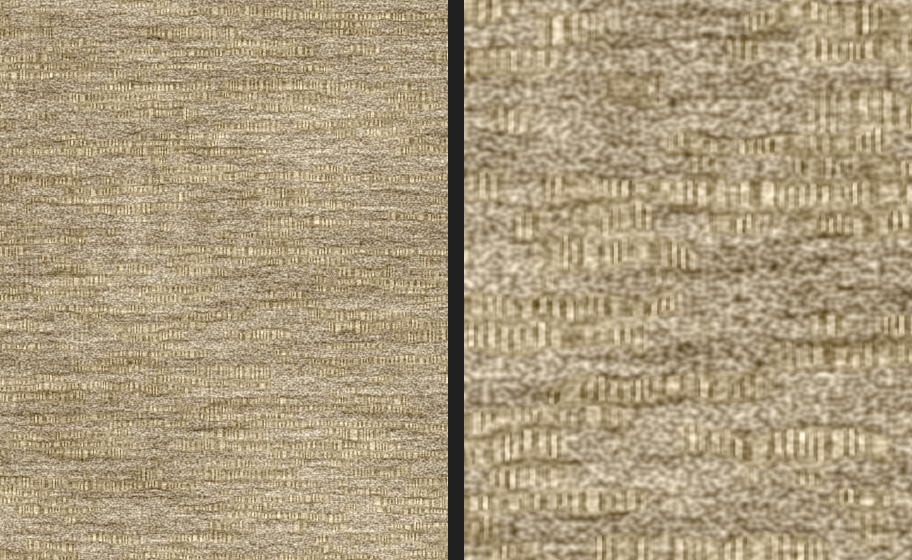
Left: the whole. Right: its middle third, enlarged.
Write a Shadertoy shader that draws this texture.

```glsl
// Beige woven cloth: ragged horizontal rows with patches of short upright
// stitches, thin dark seams between rows, long streaks and a crisp grain.
// Every layer adds to one brightness value, which then tints a sand colour.

float hash(vec2 cell) {
    return fract(sin(dot(cell, vec2(127.1, 311.7))) * 43758.5);
}

vec2 gradientAt(vec2 cell) {
    float angle = 6.2832 * hash(cell);
    return vec2(cos(angle), sin(angle));
}

// Gradient noise, roughly -1 to 1
float noise(vec2 p) {
    vec2 i = floor(p), f = fract(p);
    vec2 w = f * f * f * (f * (f * 6.0 - 15.0) + 10.0);
    vec2 e = vec2(0.0, 1.0);
    float low = mix(dot(gradientAt(i), f),
                    dot(gradientAt(i + e.yx), f - e.yx), w.x);
    float high = mix(dot(gradientAt(i + e.xy), f - e.xy),
                     dot(gradientAt(i + e.yy), f - e.yy), w.x);
    return 2.0 * mix(low, high, w.y);
}

// Where a row carries stitches: long patches with ragged ends
float stitchPatch(float x, float row) {
    float cover = noise(vec2(x * 6.0 + 17.0 * hash(vec2(row, 3.0)), row * 0.73 + 0.4));
    cover += 0.45 * noise(vec2(x * 27.0, row * 3.37));
    return smoothstep(-0.15, 0.25, cover);
}

// Upright threads side by side in one row; dark gaps are negative
float stitches(float x, float row, float height) {
    float u = x * 126.0 + 9.0 * hash(vec2(row, 8.0))
            + 0.9 * noise(vec2(x * 41.0, row * 2.41));
    vec2 thread = vec2(floor(u), row);
    float shine = 0.4 + 1.0 * hash(thread);
    float foot = 0.08 + 0.22 * hash(thread + 40.0);
    float top = 1.0 - 0.28 * hash(thread + 70.0);
    float span = smoothstep(foot - 0.08, foot + 0.1, height)
               * (1.0 - smoothstep(top - 0.12, top + 0.05, height));
    float ridge = smoothstep(-0.75, 0.55, -cos(6.2832 * u));
    return span * shine * (2.2 * ridge - 1.05);
}

void mainImage(out vec4 fragColor, in vec2 fragCoord) {
    vec2 p = fragCoord / iResolution.y;

    // Uneven, slightly wavering rows
    float v = p.y * 61.0 + 0.45 * noise(vec2(p.x * 3.0, p.y * 19.0))
            + 0.25 * noise(vec2(p.x * 31.0, p.y * 45.0));
    float row = floor(v);
    float height = v - row;
    float stitched = stitchPatch(p.x, row);

    // Broad shade, then streaks running along the weft
    float tone = 0.03 * noise(p * vec2(2.0, 3.5) + 5.3);
    tone += 0.04 * noise(p * vec2(3.5, 22.0) + 2.6);
    tone += 0.06 * noise(p * vec2(7.0, 76.0) + 11.7);
    tone += 0.07 * noise(p * vec2(26.0, 158.0) + 31.2);

    // Grain: crisp flecks over softer lumps, calmer on the stitches
    float grain = 0.145 * noise(p * vec2(233.0, 291.0) + 3.4)
                + 0.075 * noise(p * vec2(103.0, 157.0) + 8.1);
    tone += grain * mix(1.1, 0.75, stitched);

    // Raised stitches
    tone += 0.1 * stitched * stitches(p.x, row, height);

    // Thin, broken shadow lines in the seams, each with a lit lip above
    float seam = 1.0 - smoothstep(0.02, 0.19, min(height, 1.0 - height));
    float seamIndex = floor(v + 0.5);
    float seamDepth = smoothstep(-0.3, 0.5, noise(vec2(p.x * 12.0, seamIndex * 1.37))
                    + 0.5 * noise(vec2(p.x * 55.0, seamIndex * 2.19)));
    float lip = smoothstep(0.15, 0.3, height) * (1.0 - smoothstep(0.35, 0.6, height));
    tone += 0.03 * lip - 0.115 * seam * seamDepth;

    // Sand colour; stitches lean to gold, plain ground to grey
    vec3 sand = vec3(0.683, 0.617, 0.496);
    vec3 gold = vec3(0.004, 0.0, -0.03) * (stitched - 0.5);
    vec3 color = sand + tone * vec3(0.97, 1.0, 1.06) + gold;
    fragColor = vec4(clamp(color, 0.0, 1.0), 1.0);
}
```
